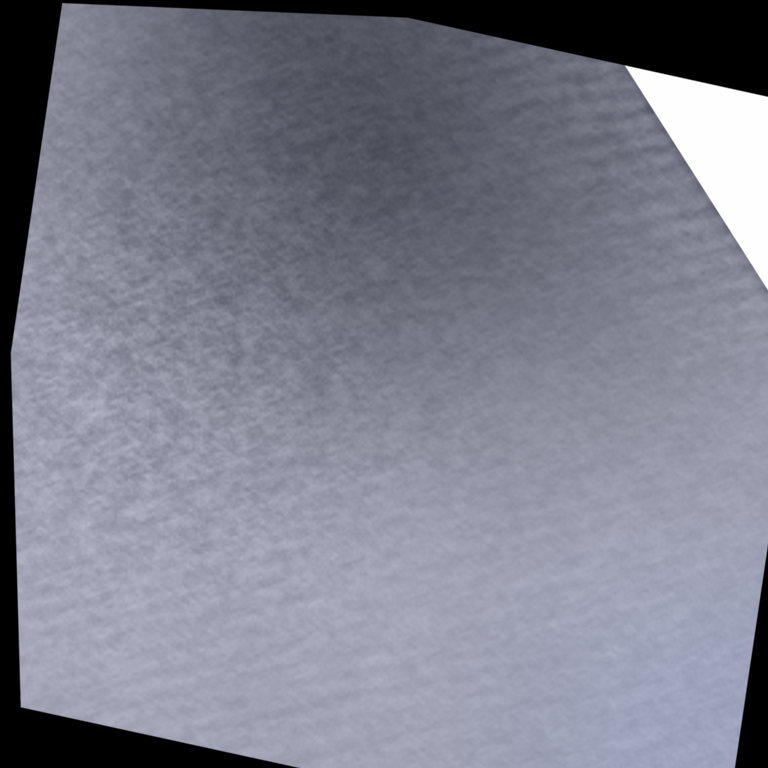
Write a WebGL 1 fragment shader that draws this texture.

```glsl
precision highp float;
// A sheet of blue-grey ribbed fabric with soft shading, cut out on black, one corner white.

uniform vec2 u_resolution;

#define SHADE_COLOR vec3(0.325, 0.335, 0.380)
#define LIGHT_COLOR vec3(0.635, 0.645, 0.712)
#define BLUE_TINT vec3(-0.025, -0.015, 0.025)
#define CORNER_COLOR vec3(0.995)
#define RIB_SPACING 0.029
#define RIB_ANGLE 0.22
#define FIBRE_SIZE vec2(0.013, 0.0055)
#define GRAIN_CONTRAST 0.13
#define RIB_CONTRAST 0.045

float hash(vec2 cell) {
  vec3 q = fract(cell.xyx * vec3(0.1031, 0.1030, 0.0973));
  q += dot(q, q.yzx + 33.33);
  return fract((q.x + q.y) * q.z);
}

// Smooth value noise centred on zero
float noise(vec2 p) {
  vec2 cell = floor(p);
  vec2 f = fract(p);
  f = f * f * (3.0 - 2.0 * f);
  float low = mix(hash(cell), hash(cell + vec2(1.0, 0.0)), f.x);
  float high = mix(hash(cell + vec2(0.0, 1.0)), hash(cell + 1.0), f.x);
  return mix(low, high, f.y) - 0.5;
}

vec2 rotate(vec2 p, float angle) {
  float c = cos(angle);
  float s = sin(angle);
  return vec2(c * p.x + s * p.y, c * p.y - s * p.x);
}

// Signed distance to the line a-b, positive on its right
float rightOf(vec2 p, vec2 a, vec2 b) {
  vec2 d = normalize(b - a);
  return d.y * (p.x - a.x) - d.x * (p.y - a.y);
}

// Convex outline of the sheet, positive inside
float sheetDistance(vec2 p) {
  vec2 topLeft = vec2(0.081, 0.996);
  vec2 topBend = vec2(0.531, 0.977);
  vec2 leftBend = vec2(0.014, 0.540);
  vec2 bottomLeft = vec2(0.027, 0.079);
  float d = rightOf(p, topLeft, topBend);
  d = min(d, rightOf(p, topBend, vec2(1.0, 0.874)));
  d = min(d, rightOf(p, vec2(1.0, 0.290), vec2(0.957, 0.0)));
  d = min(d, rightOf(p, vec2(0.390, 0.0), bottomLeft));
  d = min(d, rightOf(p, bottomLeft, leftBend));
  return min(d, rightOf(p, leftBend, topLeft));
}

// Short fibres in two directions over softer mottling
float fibres(vec2 p) {
  float g = 0.60 * noise(rotate(p, 0.35) / FIBRE_SIZE);
  g += 0.50 * noise(rotate(p, -0.65) / FIBRE_SIZE + 71.0);
  g += 0.35 * noise(rotate(p, 0.2) / (FIBRE_SIZE * 2.6) + 37.0);
  return g + 0.35 * noise(p / 0.0035 + 19.0);
}

// Broken parallel ridges that rise gently to the right
float ribs(vec2 p) {
  vec2 q = rotate(p, RIB_ANGLE);
  float wobble = 0.5 * noise(q * vec2(9.0, 14.0)) + 0.2 * noise(q * 60.0);
  float wave = cos(6.28318 * (q.y / RIB_SPACING + wobble));
  return wave * (0.7 + 0.9 * noise(q * vec2(22.0, 40.0) + 5.0));
}

void main() {
  vec2 p = gl_FragCoord.xy / u_resolution;
  float pixel = 1.0 / min(u_resolution.x, u_resolution.y);
  float hem = rightOf(p, vec2(0.814, 0.914), vec2(1.0, 0.622));

  // Broad shadow hanging from the top
  float side = p.x - (0.55 - 0.10 * p.y);
  float spread = side / (side < 0.0 ? 0.38 : 0.50);
  float shadow = smoothstep(0.20, 0.85, p.y) * exp(-spread * spread);
  float light = 1.0 - shadow + 0.08 * noise(p * 6.0);

  // Worn, brighter area on the left and ribbing near the hem and lower left
  vec2 toWorn = (p - vec2(0.18, 0.53)) / vec2(0.30, 0.30);
  float worn = exp(-dot(toWorn, toWorn));
  float hemRibs = exp(-max(hem, 0.0) / 0.13) * smoothstep(0.45, 0.65, p.y);
  float lowRibs = 0.35 * (1.0 - smoothstep(0.25, 0.50, p.y)) * (1.0 - 0.6 * p.x);

  vec3 cloth = mix(SHADE_COLOR, LIGHT_COLOR, light);
  cloth += BLUE_TINT * smoothstep(0.5, 1.0, p.x) * (1.0 - smoothstep(0.0, 0.4, p.y));
  cloth += GRAIN_CONTRAST * (0.4 + 0.75 * worn + 0.25 * hemRibs) * fibres(p);
  cloth += RIB_CONTRAST * (hemRibs + lowRibs) * ribs(p);
  cloth -= 0.10 * exp(-max(hem, 0.0) / 0.006);

  // White corner, then the black surround
  vec3 color = mix(CORNER_COLOR, cloth, smoothstep(-pixel, pixel, hem));
  color *= smoothstep(-pixel, pixel, sheetDistance(p));
  gl_FragColor = vec4(clamp(color, 0.0, 1.0), 1.0);
}
```
